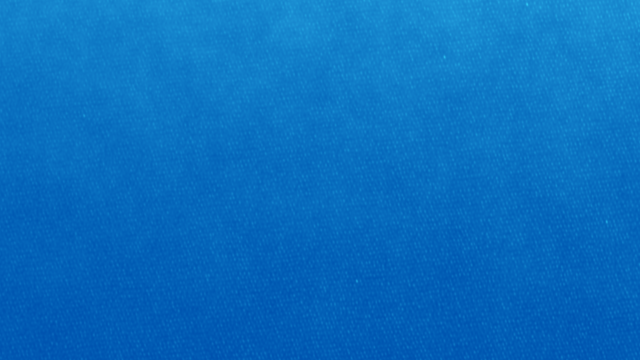
Write a WebGL 2 fragment shader that draws this texture.

```glsl
#version 300 es
precision highp float;
// Fine blue woven cloth with slanted thread flecks under soft light from above.

#define CELL vec2(0.0108, 0.0125)  // thread spacing, in canvas heights
#define ROW_TILT 0.09              // rise of the rows to the right
#define TWILL 0.45                 // sideways step from row to row
#define LEAN 0.22                  // slant of each fleck
#define FLECK_SIZE vec2(0.20, 0.27)
#define JITTER 0.28
#define WEAVE_CONTRAST 0.60
#define MOTTLE 0.20
#define FIBRE 0.20
#define SPARK_SHARE 0.0006

uniform vec2 u_resolution;
out vec4 fragColor;

// Integer hash giving three values in 0..1
vec3 hash3(ivec2 cell) {
    uvec3 v = uvec3(uint(cell.x), uint(cell.y), 17u) * 1664525u + 101390u;
    v.x += v.y * v.z; v.y += v.z * v.x; v.z += v.x * v.y;
    v ^= v >> 16u;
    v.x += v.y * v.z; v.y += v.z * v.x; v.z += v.x * v.y;
    return vec3(v >> 8u) / 16777216.0;
}

float cornerSlope(ivec2 cell, vec2 offset) {
    float angle = 6.28319 * hash3(cell).x;
    return dot(vec2(cos(angle), sin(angle)), offset);
}

float gradientNoise(vec2 p) {
    ivec2 i = ivec2(floor(p));
    vec2 f = fract(p);
    vec2 w = f * f * f * (f * (f * 6.0 - 15.0) + 10.0);
    float low = mix(cornerSlope(i, f),
                    cornerSlope(i + ivec2(1, 0), f - vec2(1, 0)), w.x);
    float high = mix(cornerSlope(i + ivec2(0, 1), f - vec2(0, 1)),
                     cornerSlope(i + ivec2(1, 1), f - vec2(1, 1)), w.x);
    return mix(low, high, w.y);
}

// Raised threads on a sheared grid, centred near zero
float weave(vec2 p) {
    vec2 grid = p / CELL;
    grid.x += TWILL * grid.y;
    ivec2 home = ivec2(floor(grid));
    float sum = 0.0;
    for (int y = -1; y <= 1; y++) {
        for (int x = -1; x <= 1; x++) {
            ivec2 cell = home + ivec2(x, y);
            vec3 rnd = hash3(cell);
            vec2 d = grid - vec2(cell) - 0.5 - JITTER * (rnd.xy - 0.5);
            d.x += (LEAN - TWILL) * d.y;
            d /= FLECK_SIZE;
            float strength = 0.30 + 0.70 * rnd.z * rnd.z;
            float spark = step(1.0 - SPARK_SHARE, rnd.z);
            sum += (strength + 1.5 * spark) * exp(-0.5 * dot(d, d));
        }
    }
    return sum - 0.18;
}

// Dye colour from shaded to lit
vec3 dye(float t) {
    t = clamp(t, -0.15, 1.6);
    return vec3(0.005, 0.35, 0.70)
         + t * vec3(0.01, 0.10, 0.05)
         + t * t * vec3(0.07, 0.08, 0.055);
}

void main() {
    vec2 uv = gl_FragCoord.xy / u_resolution;
    vec2 p = gl_FragCoord.xy / u_resolution.y;

    // Broad light, brightest at the upper middle
    float tone = 0.04 + 1.0 * pow(uv.y, 1.05) + 0.12 * (uv.x - 0.5);
    tone += 0.10 * uv.y * (0.3 - 2.0 * pow(uv.x - 0.58, 2.0));

    // Uneven dye
    tone += MOTTLE * (0.8 * gradientNoise(p * 6.0) + 0.6 * gradientNoise(p * 24.0 + 9.0));

    // Gently bent rows, softer towards the upper left
    vec2 cloth = p;
    cloth.y -= ROW_TILT * p.x;
    cloth += 0.006 * vec2(gradientNoise(p * 5.0), gradientNoise(p * 5.0 + 31.0));
    float focus = smoothstep(-0.5, 0.9, uv.x - 0.45 * uv.y + 0.2);
    float grain = WEAVE_CONTRAST * mix(0.45, 1.0, focus) * weave(cloth);

    // Loose fibre
    grain += FIBRE * gradientNoise(cloth * vec2(120.0, 100.0) + 53.0);

    // Grain lifts every tone alike
    vec3 color = dye(tone) + grain * vec3(0.07, 0.18, 0.105);
    fragColor = vec4(clamp(color, 0.0, 1.0), 1.0);
}
```
